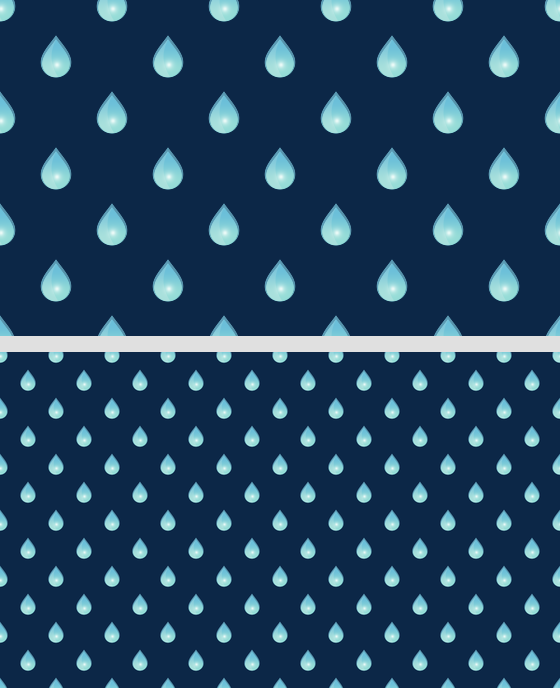
Top, the tile; bottom, the same tile 2 across and 2 down.
Reproduce this pattern procedurally as a WebGL 1 fragment shader.

```glsl
precision highp float;
// Half-drop repeat of glossy water drops on a flat navy ground.
uniform vec2 u_resolution;

#define REPEATS vec2(5.0, 3.0)        // cells across and down, two drops per cell
#define DROP_A vec2(0.5, 0.4446)      // bulb centres within a cell
#define DROP_B vec2(0.0, 0.9446)
#define RADIUS 0.137                  // bulb radius, in cells
#define TIP 0.241                     // tip height above the bulb centre
#define INNER_SCALE 0.90              // body size inside the rim
#define INNER_SHIFT vec2(0.0, -0.011) // body sinks, so the rim thins at the base
#define GLOW_AT vec2(0.009, -0.024)
#define GROUND vec3(0.047, 0.153, 0.278)
#define RIM vec3(0.36, 0.61, 0.71)
#define BODY_TOP vec3(0.42, 0.75, 0.85)
#define BODY_BASE vec3(0.58, 0.86, 0.84)

// Approximate signed distance: round bulb below, tapering convex sides above.
float dropDistance(vec2 p) {
  if (p.y < 0.0) return length(p) - RADIUS;
  float t = min(p.y / TIP, 1.4);
  float halfWidth = RADIUS * (1.0 - 1.75 * t * t + 0.75 * t * t * t);
  float slope = RADIUS / TIP * (2.25 * t * t - 3.5 * t);
  return (abs(p.x) - halfWidth) / sqrt(1.0 + slope * slope);
}

float coverage(float d, float pixel) {
  return 1.0 - smoothstep(-0.5 * pixel, 0.5 * pixel, d);
}

vec3 rimColour(vec2 p) {
  vec3 colour = mix(vec3(0.44, 0.75, 0.79), RIM, smoothstep(-0.13, 0.04, p.y));
  return colour * (1.0 - 0.06 * smoothstep(-0.03, 0.06, p.x));
}

vec3 bodyColour(vec2 p, float pixel) {
  vec3 colour = mix(BODY_BASE, BODY_TOP, smoothstep(-0.07, 0.16, p.y));

  // Pale facet left of a curved crease
  float bend = p.y - 0.05;
  float crease = p.x + 0.04 - 1.8 * bend * bend;
  float paleness = mix(0.36, 0.20, smoothstep(-0.10, 0.15, p.y));
  colour = mix(colour, vec3(0.80, 0.91, 0.90), paleness * coverage(crease, 1.5 * pixel));

  // Soft highlight with a bright core
  float r = length(p - GLOW_AT);
  float glow = 0.55 * exp(-r * r / 0.0019) + 0.38 * exp(-r * r / 0.0004);
  return mix(colour, vec3(0.95, 0.99, 0.98), glow);
}

vec3 paintDrop(vec3 under, vec2 cell, vec2 centre, float pixel) {
  vec2 p = fract(cell - centre + 0.5) - 0.5;
  float outer = dropDistance(p);
  float inner = dropDistance((p - INNER_SHIFT) / INNER_SCALE) * INNER_SCALE;
  vec3 colour = mix(rimColour(p), bodyColour(p, pixel), coverage(inner, pixel));
  return mix(under, colour, coverage(outer, pixel));
}

void main() {
  vec2 cell = gl_FragCoord.xy / u_resolution * REPEATS;
  float pixel = REPEATS.y / u_resolution.y;
  vec3 colour = paintDrop(GROUND, cell, DROP_A, pixel);
  colour = paintDrop(colour, cell, DROP_B, pixel);
  gl_FragColor = vec4(colour, 1.0);
}
```
